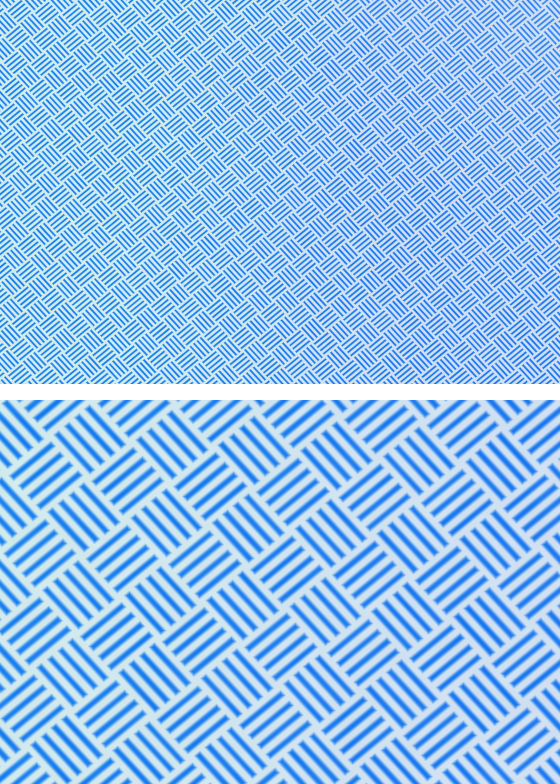
Top, the full canvas; bottom, a detail of the centre.
Reproduce this pattern procedurally as a Shadertoy shader.

```glsl
// Diagonal basket weave of four-line blue blocks printed on pale paper.

const float REPEATS_DOWN = 14.8;   // like blocks per canvas height
const float BLOCK_STRETCH = 1.06;  // block width over block height
const float LINE_PITCH = 0.235;    // lengths below are fractions of a block
const float LINE_WIDTH = 0.096;
const float LINE_LENGTH = 0.93;
const float EDGE_BLUR = 0.040;
const float WEAVE_ANGLE = radians(41.0);
const vec2 WEAVE_ORIGIN = vec2(0.702, 0.5555);

float hash(vec2 p) {
    vec3 q = fract(vec3(p.xyx) * 0.1031);
    q += dot(q, q.yzx + 33.33);
    return fract((q.x + q.y) * q.z);
}

float valueNoise(vec2 p) {
    vec2 cell = floor(p);
    vec2 f = fract(p);
    f = f * f * (3.0 - 2.0 * f);
    float low = mix(hash(cell), hash(cell + vec2(1, 0)), f.x);
    float high = mix(hash(cell + vec2(0, 1)), hash(cell + vec2(1, 1)), f.x);
    return mix(low, high, f.y);
}

mat2 rotation(float angle) {
    float c = cos(angle), s = sin(angle);
    return mat2(c, -s, s, c);
}

float boxDistance(vec2 p, vec2 halfSize) {
    vec2 d = abs(p) - halfSize;
    return length(max(d, 0.0)) + min(max(d.x, d.y), 0.0);
}

// Ink coverage of the woven blocks; one unit is one block
float weaveInk(vec2 p, float blur) {
    vec2 block = floor(p);
    vec2 local = fract(p) - 0.5;
    bool crossed = mod(block.x + block.y, 2.0) > 0.5;
    vec2 q = crossed ? local.yx : local;   // x across the lines, y along them

    // Nearest of four parallel lines
    float index = clamp(floor(q.x / LINE_PITCH) + 0.5, -1.5, 1.5);
    float wobble = hash(block * 4.0 + vec2(index, 200.0)) - 0.5;
    vec2 halfSize = 0.5 * vec2(LINE_WIDTH, LINE_LENGTH);
    halfSize += vec2(0.006, 0.015) * wobble;
    q -= vec2(index * LINE_PITCH, 0.010 * wobble);
    return 1.0 - smoothstep(-blur, blur, boxDistance(q, halfSize));
}

// Cool green-white at the left, drifting to lavender at the right
vec3 paperColor(float side) {
    return mix(vec3(0.825, 0.925, 0.925), vec3(0.815, 0.875, 0.95), side);
}

vec3 inkColor(float side, float fade) {
    vec3 ink = mix(vec3(0.07, 0.49, 0.94), vec3(0.09, 0.46, 0.94), side);
    return mix(ink, vec3(0.32, 0.60, 0.95), fade);
}

void mainImage(out vec4 fragColor, in vec2 fragCoord) {
    vec2 uv = fragCoord / iResolution.xy;
    vec2 p = fragCoord / iResolution.y;
    float blockScale = REPEATS_DOWN * sqrt(2.0);

    // Slightly tilted and widened diagonal lattice
    vec2 centered = (p - WEAVE_ORIGIN) * vec2(1.0 / BLOCK_STRETCH, 1.0);
    vec2 weave = rotation(WEAVE_ANGLE) * centered * blockScale + 0.5;
    float blur = max(EDGE_BLUR, 0.6 * blockScale / iResolution.y);
    float ink = weaveInk(weave, blur);

    // Broad lighting, worn ink and faint paper mottling
    float cloud = valueNoise(p * 5.0) - 0.5;
    float side = smoothstep(0.2, 0.8, uv.x + 0.12 * cloud);
    float fade = 0.4 * smoothstep(1.3, 2.0, uv.x + uv.y + 0.1 * cloud);
    float wear = 1.0 - 0.07 * valueNoise(weave * 2.5);
    float mottling = 0.015 * (valueNoise(p * 90.0) - 0.5);

    vec3 color = mix(paperColor(side), inkColor(side, fade), ink * wear);
    fragColor = vec4(color + mottling, 1.0);
}
```
